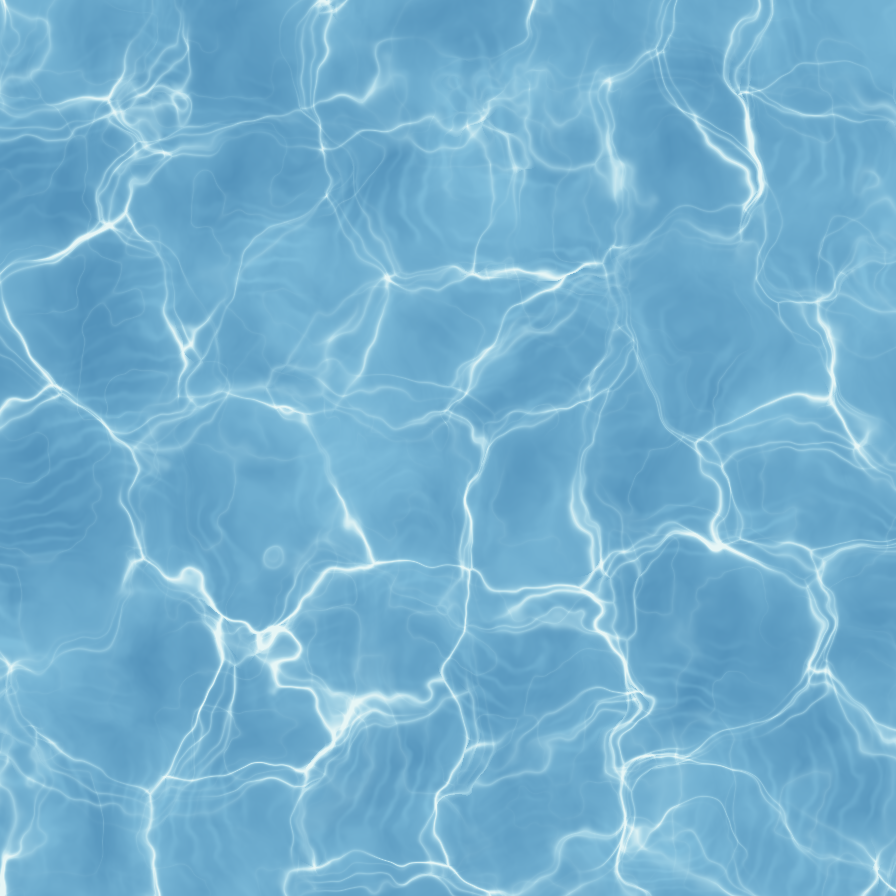
Reproduce this texture procedurally as a Shadertoy shader.

```glsl
// Sunlit pool water: fine caustic threads over soft blue patches.
// Threads follow the borders of warped Voronoi cells, drawn as bundles of thin
// strands that fan out and rejoin, with frayed junctions and faint ripples.

#define CELLS 5.7
#define STRANDS 5
#define WARP 0.80
#define FAN 0.20
#define FRAY 0.17
#define RIPPLE_FREQ 46.0
#define DEEP vec3(0.325, 0.575, 0.732)
#define SHALLOW vec3(0.475, 0.722, 0.845)
#define GLOW vec3(0.670, 0.850, 0.915)
#define SPARK vec3(0.900, 0.965, 0.965)

// Hash and noise
vec2 hash2(vec2 p) {
    vec3 q = fract(p.xyx * vec3(0.1031, 0.1030, 0.0973));
    q += dot(q, q.yzx + 33.33);
    return fract((q.xx + q.yz) * q.zy);
}

vec2 noise2(vec2 p) {
    vec2 i = floor(p), f = fract(p);
    vec2 u = f * f * f * (f * (f * 6.0 - 15.0) + 10.0);
    return mix(mix(hash2(i), hash2(i + vec2(1, 0)), u.x),
               mix(hash2(i + vec2(0, 1)), hash2(i + vec2(1, 1)), u.x), u.y);
}

vec2 fbm2(vec2 p) {
    vec2 sum = vec2(0.0);
    float amp = 0.533;
    for (int i = 0; i < 4; i++) {
        sum += amp * noise2(p);
        p = mat2(1.6, 1.2, -1.2, 1.6) * p + 17.3;
        amp *= 0.5;
    }
    return sum;
}

// Thin bright creases where smooth noise crosses its middle value
float crease(vec2 p, float sharpness) {
    return pow(1.0 - abs(2.0 * noise2(p).x - 1.0), sharpness);
}

// Distance to the nearest cell border, closeness to a junction, inner depth
vec3 cellBorder(vec2 p) {
    vec2 home = floor(p), near1 = vec2(9.0), near2 = vec2(9.0);
    vec3 f = vec3(99.0);
    for (int y = -2; y <= 2; y++)
    for (int x = -2; x <= 2; x++) {
        vec2 cell = home + vec2(x, y);
        vec2 r = cell + 0.05 + 0.90 * hash2(cell + 50.0) - p;
        float d = dot(r, r);
        if (d < f.x) {
            f = vec3(d, f.xy);
            near2 = near1;
            near1 = r;
        } else if (d < f.y) {
            f = vec3(f.x, d, f.y);
            near2 = r;
        } else if (d < f.z) {
            f.z = d;
        }
    }
    f = sqrt(f);
    float border = dot(0.5 * (near1 + near2), normalize(near2 - near1));
    return vec3(border, exp(-7.0 * (f.z - f.x)), f.y - f.x);
}

void mainImage(out vec4 fragColor, in vec2 fragCoord) {
    vec2 p = CELLS * fragCoord / iResolution.y + 3.0;
    float pixel = CELLS / iResolution.y;

    // Bend the whole network, with small kinks on top
    vec2 bent = p + WARP * (fbm2(p * 0.9 + 7.0) - 0.5)
                  + 0.10 * (noise2(p * 4.5) - 0.5)
                  + 0.035 * (noise2(p * 11.0) - 0.5);
    vec2 fan = FAN * (noise2(p * 1.2 + 70.0) - 0.5);

    // Bundle of strands, uneven in width and strength
    float light = 0.0;
    vec3 cell = vec3(0.0);
    for (int i = 0; i < STRANDS; i++) {
        float k = float(i);
        vec2 shift = k * fan + min(k, 1.0) * FRAY * (noise2(p * 2.1 + 31.0 * k) - 0.5);
        vec3 edge = cellBorder(bent + shift);
        vec2 vary = noise2(p * 1.7 + 13.0 * k + 90.0);
        float strength = smoothstep(0.28, 0.82, vary.x) + 0.30 * edge.y;
        float width = 0.009 + 0.020 * vary.y * vary.y + 0.006 * edge.y;
        width = max(width, 0.8 * pixel);
        float core = exp(-pow(edge.x / width, 1.3));
        float halo = exp(-edge.x * 15.0);
        float weight = i == 0 ? 1.0 : 0.42;
        light += weight * (strength * (1.25 * core + 0.09 * halo) + 0.10 * core);
        if (i == 0) cell = edge;
    }

    // Tangled filaments at junctions and faint wisps inside the cells
    vec2 drift = p + 0.5 * fbm2(p * 1.8 + 40.0);
    light += 0.80 * cell.y * cell.y * crease(drift * 8.0, 7.0);
    vec2 patches = smoothstep(0.40, 0.80, noise2(p * 1.1 + 60.0));
    light += 0.30 * patches.x * crease(drift * vec2(3.0, 1.9), 16.0);
    light += 0.22 * patches.y * crease(drift.yx * 3.9 + 20.0, 14.0);

    // Fine ripple bands, upright in some patches and level in others
    vec2 phase = drift * RIPPLE_FREQ + 16.0 * noise2(p * 1.4 + 5.0);
    vec2 bands = pow(0.5 + 0.5 * sin(phase), vec2(3.0)) - 0.31;
    float ripple = dot(bands, patches * (1.0 - 0.7 * patches.yx));
    ripple *= smoothstep(0.2, 0.7, noise2(p * 3.0 + 33.0).x);

    // Blue water body, darker in the cell middles
    float depth = 0.55 + 1.10 * (fbm2(drift * 1.1 + 11.0).x - 0.5);
    depth += 0.30 * (0.48 - smoothstep(0.0, 0.75, cell.z));
    depth += 0.55 * (fbm2(drift * vec2(5.0, 3.5)).y - 0.5) + 0.32 * ripple;
    vec3 color = mix(DEEP, SHALLOW, clamp(depth, 0.0, 1.1));

    // Light laid over the water
    color = mix(color, GLOW, min(light, 1.0));
    color = mix(color, SPARK, smoothstep(0.70, 1.90, light));
    fragColor = vec4(color, 1.0);
}
```
